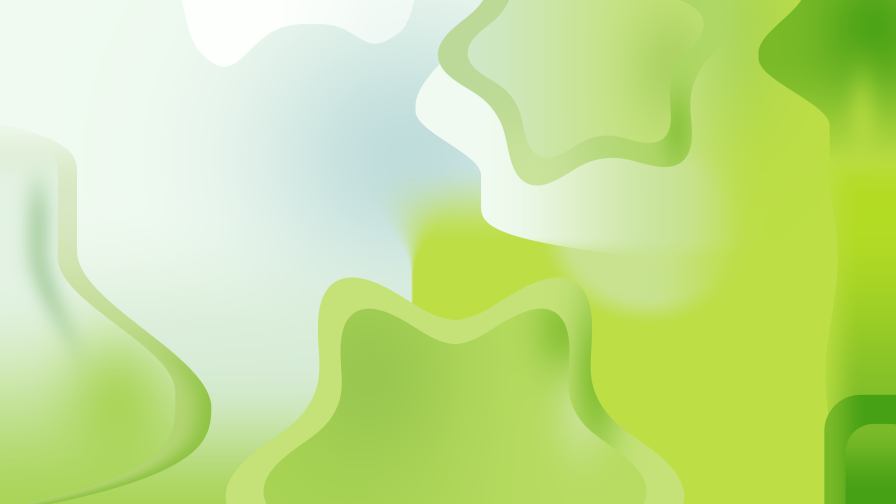
Reproduce this background procedurally as a Shadertoy shader.

```glsl
// Overlapping wavy translucent layers in white, mint and lime over a soft gradient.

// Palette
const vec3 WHITE = vec3(0.99, 1.0, 0.99);
const vec3 MIST = vec3(0.94, 0.98, 0.94);
const vec3 SKY = vec3(0.75, 0.865, 0.86);
const vec3 MINT = vec3(0.82, 0.91, 0.81);
const vec3 SAGE = vec3(0.60, 0.77, 0.56);
const vec3 PALE = vec3(0.79, 0.89, 0.61);
const vec3 SOFT = vec3(0.77, 0.885, 0.47);
const vec3 LIME = vec3(0.74, 0.87, 0.27);
const vec3 LEAF = vec3(0.66, 0.83, 0.33);
const vec3 MOSS = vec3(0.59, 0.77, 0.31);
const vec3 GRASS = vec3(0.48, 0.73, 0.16);
const vec3 FOREST = vec3(0.28, 0.63, 0.08);

// Layout: the canvas is 16 units wide and 9 high
const float HEIGHT = 9.0;
const vec2 LOW_STAR = vec2(8.125, 0.667);
const vec2 HIGH_STAR = vec2(10.48, 8.167);
const float LOW_INSET = 0.835;
const float HIGH_INSET = 0.8;

// Smooth step that also accepts descending ends
float ramp(float a, float b, float x) {
  float t = clamp((x - a) / (b - a), 0.0, 1.0);
  return t * t * (3.0 - 2.0 * t);
}

// One-sided cubic that rounds off the end of an edge
float tail(float x) { x = max(x, 0.0); return x * x * x; }

float glow(vec2 p, vec2 centre, vec2 size) {
  vec2 q = (p - centre) / size;
  return exp(-dot(q, q));
}

// Antialiased coverage of the region d < 0
float cover(float d) {
  float w = max(length(vec2(dFdx(d), dFdy(d))), 1e-5);
  return clamp(0.5 - d / w, 0.0, 1.0);
}

// Outline radius of a lobed star, with a notch on its tilted axis
float starRadius(vec2 q, float tilt, float lobes, float mean, float swing, float growth) {
  float a = abs(mod(atan(q.x, q.y) - tilt + 3.14159, 6.28318) - 3.14159);
  return mean + growth * a - swing * (cos(lobes * a) - 0.13 * cos(2.0 * lobes * a));
}

float roundedBox(vec2 q, vec2 halfSize, float r) {
  q = abs(q) - halfSize + r;
  return length(max(q, 0.0)) + min(max(q.x, q.y), 0.0) - r;
}

vec3 background(vec2 p) {
  vec3 col = mix(MIST, SKY, glow(p, vec2(7.3, 6.2), vec2(2.7, 2.5)));
  col = mix(col, MINT, 0.8 * ramp(5.4, 2.2, p.y));
  col = mix(col, LEAF, ramp(2.5, -0.3, p.y));
  // Lime field, crisp at its lower left side and hazy above
  float haze = mix(0.03, 1.0, ramp(4.1, 5.8, p.y));
  float field = ramp(7.36 - haze, 7.36 + haze, p.x);
  field *= max(ramp(6.1, 4.6, p.y), ramp(9.0, 11.0, p.x));
  return mix(col, mix(LIME, LEAF, glow(p, vec2(12.8, 8.6), vec2(1.3, 2.0))), field);
}

void topCloud(inout vec3 col, vec2 p) {
  float edge = 8.58 - 0.77 * glow(p.xx, vec2(4), vec2(0.95))
    - 0.36 * glow(p.xx, vec2(6.7), vec2(0.7))
    + 10.0 * (tail(3.65 - p.x) + tail(p.x - 7.04));
  col = mix(col, WHITE, cover(edge - p.y) * mix(1.0, 0.6, ramp(4.5, 7.2, p.x)));
}

void leftWave(inout vec3 col, vec2 p) {
  float foot = tail(1.81 - p.y), cap = 1.8 * tail(p.y - 5.875);
  float outer = 1.375 + 2.4 * ramp(4.52, 1.71, p.y) - 0.484 * foot - cap;
  float inner = 1.03 + 2.1 * ramp(4.4, 2.0, p.y) - 0.45 * foot - cap;
  vec3 rim = mix(vec3(0.85, 0.91, 0.77), vec3(0.70, 0.83, 0.44), ramp(5.6, 1.6, p.y));
  rim = mix(rim, GRASS, 0.6 * ramp(0.55, 0.0, outer - p.x) * ramp(3.4, 1.6, p.y));
  col = mix(col, rim, cover(p.x - outer) * ramp(7.1, 5.6, p.y));
  // Shaded crease inside the rim
  vec3 fill = mix(vec3(0.89, 0.95, 0.89), LEAF, ramp(4.0, -0.4, p.y));
  float crease = (p.x - 0.68 - 0.9 * ramp(4.6, 1.8, p.y)) / 0.25;
  fill = mix(fill, SAGE, 0.6 * exp(-crease * crease) * ramp(6.3, 5.0, p.y) * ramp(2.0, 4.0, p.y));
  fill = mix(fill, LEAF, 0.9 * glow(p, vec2(2.1, 1.7), vec2(0.95, 1.3)));
  col = mix(col, fill, cover(p.x - inner) * ramp(6.7, 5.6, p.y));
}

void paleVeil(inout vec3 col, vec2 p) {
  // Hazy lower lobe, then the crisp left edge
  float lobe = length((p - vec2(11.6, 4.9)) / vec2(1.85, 1.6));
  col = mix(col, PALE, 0.85 * ramp(1.1, 0.75, lobe) * ramp(13.5, 11.5, p.x));
  float edge = 8.65 - 1.23 * ramp(9.0, 7.1, p.y) + 1.17 * ramp(7.02, 5.87, p.y) + 3.46 * tail(5.35 - p.y);
  vec3 fill = mix(MIST, PALE, ramp(8.6, 12.2, p.x));
  col = mix(col, fill, cover(edge - p.x) * ramp(13.7, 11.2, p.x) * ramp(4.3, 4.8, p.y));
}

void highStar(inout vec3 col, vec2 p) {
  vec2 q = (p - HIGH_STAR) * vec2(1, -1);
  float edge = starRadius(q, 0.143, 5.71, 2.3, 0.323, 0.0);
  vec3 rim = mix(vec3(0.74, 0.85, 0.60), vec3(0.68, 0.84, 0.39), ramp(8.2, 12.4, p.x));
  rim = mix(rim, PALE, glow(p, vec2(9.5, 5.9), vec2(1)));
  rim = mix(rim, GRASS, 0.6 * glow(p, vec2(12.1, 6.7), vec2(0.3, 0.7)));
  col = mix(col, rim, cover(length(q) - edge) * mix(1.0, 0.7, ramp(12.2, 13.2, p.x)));
  vec3 fill = mix(MINT, SOFT, ramp(7.6, 12.2, p.x));
  fill = mix(fill, MOSS, 0.5 * glow(p, vec2(12.0, 7.8), vec2(0.8, 1.1)));
  col = mix(col, fill, cover(length(q) - HIGH_INSET * edge));
}

void lowStar(inout vec3 col, vec2 p) {
  vec2 q = p - LOW_STAR;
  float edge = starRadius(q, 0.0, 5.5, 3.146, 0.604, 0.179);
  vec3 rim = mix(SOFT, GRASS, 0.85 * glow(p, vec2(10.65, 2.3), vec2(0.45, 1.5)));
  col = mix(col, rim, cover(length(q) - edge));
  vec3 fill = mix(LEAF, vec3(0.72, 0.86, 0.38), ramp(6.0, 10.5, p.x));
  fill = mix(fill, MOSS, 0.85 * glow(p, vec2(6.6, 2.3), vec2(1.4, 1.6)));
  fill = mix(fill, GRASS, 0.75 * glow(p, vec2(10.1, 3.1), vec2(0.55, 0.8)));
  fill = mix(fill, PALE, 0.8 * glow(p, vec2(10.4, 1.6), vec2(0.5, 0.8)));
  col = mix(col, fill, cover(length(q) - LOW_INSET * edge));
}

void rightLayers(inout vec3 col, vec2 p) {
  float band = 14.85 + 0.11 * sin(1.5 * p.y - 5.0);
  vec3 fill = mix(GRASS, vec3(0.70, 0.86, 0.14), ramp(1.0, 5.2, p.y));
  col = mix(col, fill, cover(band - p.x) * ramp(6.6, 5.4, p.y) * ramp(14.5, 15.4, p.x));
  // Upper corner with a bright fold
  float edge = 14.375 - 0.83 * ramp(9.2, 8.06, p.y) + 1.27 * ramp(7.96, 6.75, p.y) + 6.5 * tail(6.29 - p.y);
  fill = mix(LIME, GRASS, ramp(5.6, 8.0, p.y));
  fill = mix(fill, FOREST, 0.9 * glow(p, vec2(15.6, 8.5), vec2(0.9, 1.0)));
  fill = mix(fill, LIME, 0.6 * glow(p, vec2(15.4, 6.9), vec2(0.28, 0.8)));
  col = mix(col, fill, cover(edge - p.x) * ramp(5.7, 6.5, p.y));
  // Lower corner, two nested rounded folds
  fill = mix(GRASS, FOREST, ramp(14.7, 15.5, p.x));
  col = mix(col, fill, cover(roundedBox(p - vec2(16.7, 0), vec2(1.98, 1.95), 0.65)));
  fill = mix(FOREST, GRASS, ramp(0.2, 1.4, p.y));
  col = mix(col, fill, cover(roundedBox(p - vec2(15.75, 0), vec2(0.65, 1.43), 0.5)));
}

void mainImage(out vec4 fragColor, in vec2 fragCoord) {
  vec2 p = fragCoord * HEIGHT / iResolution.y;
  vec3 col = background(p);
  topCloud(col, p);
  leftWave(col, p);
  paleVeil(col, p);
  highStar(col, p);
  lowStar(col, p);
  rightLayers(col, p);
  fragColor = vec4(col, 1.0);
}
```
